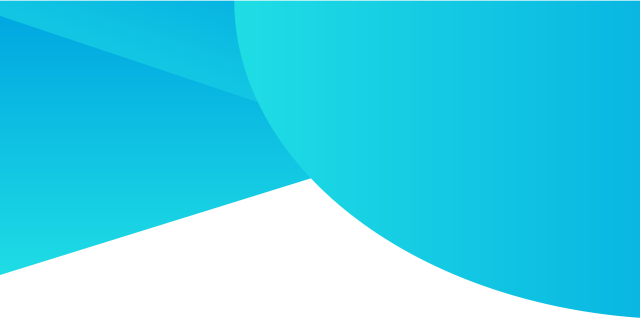
Reproduce this background procedurally as a Shadertoy shader.

```glsl
// Cyan gradient ellipse over a slanted folded ribbon on a white ground.

// Antialiased coverage of the region where the field is positive.
float cover(float field) {
    return clamp(field / length(vec2(dFdx(field), dFdy(field))) + 0.5, 0.0, 1.0);
}

// Shared ramp from deep sky blue (0) to bright turquoise (1).
vec3 cyanRamp(float t) {
    return mix(vec3(0.0, 0.655, 0.882), vec3(0.122, 0.867, 0.894), clamp(t, 0.0, 1.0));
}

void mainImage(out vec4 fragColor, in vec2 fragCoord) {
    // Canvas spans 2 by 1 units.
    vec2 p = fragCoord / iResolution.xy * vec2(2.0, 1.0);
    vec3 white = vec3(1.0);

    // Lower ribbon: vertical gradient above a rising edge.
    float ribbonEdge = p.y - (0.1406 + 0.311 * p.x);
    vec3 ribbon = cyanRamp((0.955 - p.y) / 0.83);
    vec3 color = mix(white, ribbon, cover(ribbonEdge));

    // Upper fold: brightest along its falling edge.
    float foldEdge = p.y - (0.9505 - 0.3344 * p.x);
    vec3 fold = cyanRamp(mix(0.59, 0.24, foldEdge / 0.29));
    color = mix(color, fold, cover(foldEdge));

    // Large ellipse: horizontal gradient, centred on the top edge.
    float ellipse = 1.0 - length((p - vec2(2.138, 1.0)) / vec2(1.406, 0.998));
    vec3 disc = cyanRamp(mix(1.0, 0.29, (p.x - 0.732) / 1.268));
    color = mix(color, disc, cover(ellipse));

    // Pale hairline along the top.
    color = mix(white, color, cover(0.998 - p.y));

    fragColor = vec4(color, 1.0);
}
```
